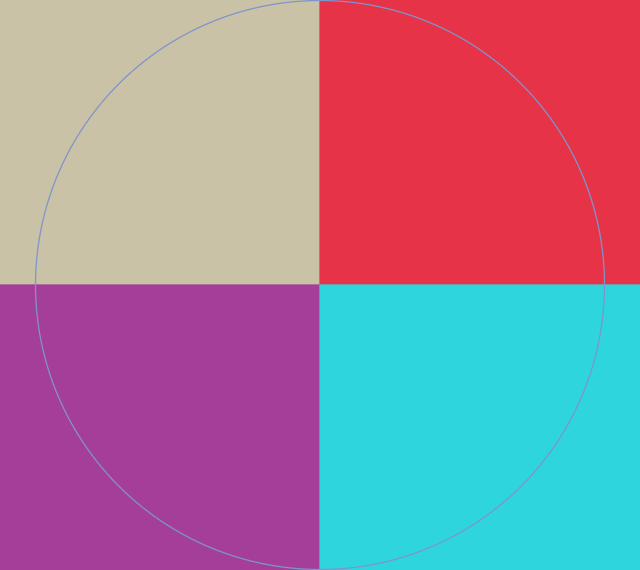
A Shadertoy shader for this background:

```glsl
// Four flat coloured quadrants crossed by a thin pale blue circle.

// Antialiased coverage of a shape from its signed distance (negative inside).
float coverage(float dist, float pixel) {
    return clamp(0.5 - dist / pixel, 0.0, 1.0);
}

void mainImage(out vec4 fragColor, in vec2 fragCoord) {
    // Centred coordinates, one unit per canvas height
    float pixel = 1.0 / iResolution.y;
    vec2 p = (fragCoord - 0.5 * iResolution.xy) * pixel;

    // Quadrants, split just up and left of the centre
    vec2 split = p - vec2(-0.0011, 0.0011);
    float right = coverage(-split.x, pixel);
    float top = coverage(-split.y, pixel);
    vec3 beige = vec3(0.79, 0.76, 0.65);
    vec3 red = vec3(0.90, 0.20, 0.28);
    vec3 purple = vec3(0.645, 0.245, 0.60);
    vec3 cyan = vec3(0.18, 0.835, 0.865);
    vec3 color = mix(mix(purple, cyan, right), mix(beige, red, right), top);

    // Thin circle touching the top and bottom of the canvas
    float ring = abs(length(p) - 0.4991) - 0.0011;
    vec3 paleBlue = vec3(0.49, 0.58, 0.80);
    color = mix(color, paleBlue, coverage(ring, pixel));

    fragColor = vec4(color, 1.0);
}
```
